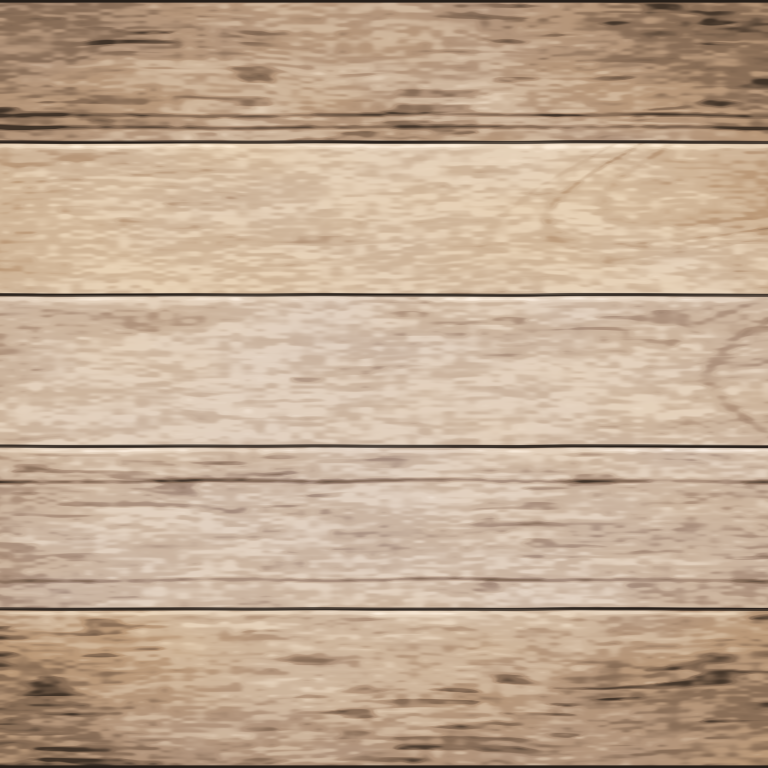
Write a WebGL 1 fragment shader that draws this texture.

```glsl
precision highp float;
// Five weathered horizontal wood planks with dark seams and lit upper edges.
// Stretched value noise makes the grain; each plank has its own tone, warmth
// and roughness, with grooves, arched growth rings, smudges and dark corners.

uniform vec2 u_resolution;

// Layout, in canvas units from the bottom
const vec4 SEAMS = vec4(0.207, 0.419, 0.616, 0.815);
const vec2 BORDERS = vec2(0.001, 0.999);
const vec4 GROOVES = vec4(0.245, 0.374, 0.834, 0.850);
const float SEAM_HALF = 0.0017;
const float BORDER_HALF = 0.0025;
const float GROOVE_HALF = 0.0032;

// Plank properties: lower four, then the top one
const vec4 TONE_LOWER = vec4(0.67, 0.75, 0.80, 0.78);
const float TONE_TOP = 0.62;
const vec4 WARMTH_LOWER = vec4(0.65, 0.10, 0.25, 0.75);
const float WARMTH_TOP = 0.55;
const vec4 ROUGH_LOWER = vec4(1.00, 0.70, 0.48, 0.32);
const float ROUGH_TOP = 0.85;

// Grain strengths
const float BROAD = 0.24;
const float FIBRE = 0.30;
const float FINE = 0.20;
const float DASH = 0.34;
const float VIGNETTE = 0.24;

// Wood colours from shadow to highlight
const vec3 SHADOW = vec3(0.25, 0.20, 0.16);
const vec3 BROWN = vec3(0.53, 0.43, 0.35);
const vec3 TAN = vec3(0.72, 0.60, 0.49);
const vec3 TAUPE = vec3(0.66, 0.56, 0.49);
const vec3 SAND = vec3(0.80, 0.71, 0.62);
const vec3 PALE = vec3(0.89, 0.82, 0.74);
const vec3 CREAM = vec3(0.98, 0.93, 0.87);
const vec3 SEAM_COLOR = vec3(0.15, 0.12, 0.10);

float hash(vec2 p) {
  vec3 q = fract(p.xyx * vec3(0.1031, 0.1030, 0.0973));
  q += dot(q, q.yzx + 33.33);
  return fract((q.x + q.y) * q.z);
}

float noise(vec2 p) {
  vec2 i = floor(p), f = fract(p);
  f = f * f * (3.0 - 2.0 * f);
  vec2 e = vec2(0.0, 1.0);
  return mix(mix(hash(i), hash(i + e.yx), f.x),
             mix(hash(i + e.xy), hash(i + e.yy), f.x), f.y);
}

float fbm(vec2 p) {
  float sum = 0.0, amp = 0.533;
  for (int i = 0; i < 4; i++) {
    sum += amp * noise(p);
    p = p * 2.03 + 17.3;
    amp *= 0.5;
  }
  return sum;
}

float plankValue(float plank, vec4 lower, float top) {
  vec4 pick = vec4(1.0) - step(0.5, abs(vec4(0.0, 1.0, 2.0, 3.0) - plank));
  return plank > 3.5 ? top : dot(pick, lower);
}

// Nested growth lines opening to the right of an apex
float arches(vec2 p, vec2 apex, float slope, float bend) {
  vec2 d = p - apex;
  d.y -= slope * d.x;
  float level = d.x - bend * d.y * d.y + 0.03 * fbm(p * vec2(9.0, 25.0));
  float line = pow(0.5 + 0.5 * sin(level * 75.0), 5.0);
  return line * smoothstep(0.0, 0.05, level) * smoothstep(0.32, 0.12, level);
}

float smudge(vec2 p, vec2 centre, vec2 size) {
  vec2 d = (p - centre) / size;
  return exp(-dot(d, d)) * (0.4 + 1.2 * fbm(p * vec2(18.0, 70.0)));
}

vec3 woodColor(float t, float warmth) {
  vec3 c = mix(SHADOW, BROWN, smoothstep(0.0, 0.30, t));
  c = mix(c, mix(TAUPE, TAN, warmth), smoothstep(0.30, 0.50, t));
  c = mix(c, SAND, smoothstep(0.50, 0.68, t));
  c = mix(c, PALE, smoothstep(0.68, 0.88, t));
  c = mix(c, CREAM, smoothstep(0.90, 1.15, t));
  return c * mix(vec3(0.99, 0.995, 1.02), vec3(1.02, 1.0, 0.955), warmth);
}

void main() {
  vec2 p = gl_FragCoord.xy / u_resolution;
  float px = 1.0 / u_resolution.y;
  float plank = dot(step(SEAMS, vec4(p.y)), vec4(1.0));
  float rough = plankValue(plank, ROUGH_LOWER, ROUGH_TOP);

  // Grain, shifted per plank and gently bent
  vec2 g = p + vec2(plank * 3.7, plank * 1.3);
  g.y += 0.016 * (fbm(g * vec2(4.0, 9.0)) - 0.5);
  float broad = fbm(g * vec2(3.5, 20.0));
  float fibre = 0.6 * noise(g * vec2(20.0, 165.0)) + 0.4 * noise(g * vec2(7.0, 95.0));
  float fine = noise(g * vec2(65.0, 250.0));
  float dash = smoothstep(0.62, 0.92, noise(g * vec2(15.0, 140.0) + 41.0));
  dash *= smoothstep(0.30, 0.65, fbm(g * vec2(4.0, 12.0) + 9.0));
  float tone = plankValue(plank, TONE_LOWER, TONE_TOP);
  tone += BROAD * (broad - 0.5) + FIBRE * (0.6 + 0.5 * rough) * (fibre - 0.5);
  tone += FINE * (fine - 0.5) - DASH * rough * dash;

  // Growth rings, smudges and corner darkening
  float inPlank2 = 1.0 - step(0.5, abs(plank - 2.0));
  float inPlank3 = 1.0 - step(0.5, abs(plank - 3.0));
  tone -= 0.16 * inPlank2 * arches(p, vec2(0.84, 0.51), 0.0, 14.0);
  tone -= 0.16 * inPlank3 * arches(p, vec2(0.62, 0.68), 0.32, 30.0);
  tone -= 0.20 * inPlank2 * smudge(p, vec2(0.20, 0.585), vec2(0.10, 0.018));
  tone -= 0.18 * smudge(p, vec2(0.05, 0.07), vec2(0.20, 0.06));
  tone -= 0.18 * smudge(p, vec2(0.80, 0.09), vec2(0.18, 0.05));
  tone -= 0.16 * smudge(p, vec2(0.88, 0.965), vec2(0.20, 0.025));
  vec2 c = 2.0 * p - 1.0;
  tone -= VIGNETTE * smoothstep(0.45, 1.9, dot(c, c));

  // Long grooves
  float wobble = 0.004 * (noise(vec2(p.x * 7.0, plank)) - 0.5);
  vec4 groove = 1.0 - smoothstep(0.0, GROOVE_HALF + px, abs(p.y + wobble - GROOVES));
  tone -= 0.36 * dot(groove, vec4(1.0)) * (0.35 + noise(vec2(p.x * 9.0, p.y * 30.0)));

  // Seams and the lit edge just below each
  float wear = noise(vec2(p.x * 6.0, plank * 5.0 + 2.0));
  vec4 fromSeam = p.y - SEAMS + 0.0012 * (noise(vec2(p.x * 12.0, 3.0)) - 0.5);
  vec4 lit = exp(-pow((fromSeam + 0.0055) / 0.0032, vec4(2.0)));
  tone += (0.12 + 0.24 * wear) * dot(lit, vec4(1.0));
  vec4 gap = 1.0 - smoothstep(SEAM_HALF - px * 0.5, SEAM_HALF + px, abs(fromSeam));
  vec2 border = 1.0 - smoothstep(BORDER_HALF - px, BORDER_HALF + px, abs(p.y - BORDERS));
  float dark = max(dot(gap, vec4(1.0)) * (0.72 + 0.28 * wear), max(border.x, border.y));

  float warmth = plankValue(plank, WARMTH_LOWER, WARMTH_TOP);
  warmth = clamp(warmth + 0.7 * (fbm(g * vec2(5.0, 14.0) + 5.0) - 0.5) + 0.2 * c.x * c.x, 0.0, 1.0);
  gl_FragColor = vec4(mix(woodColor(tone, warmth), SEAM_COLOR, dark), 1.0);
}
```
